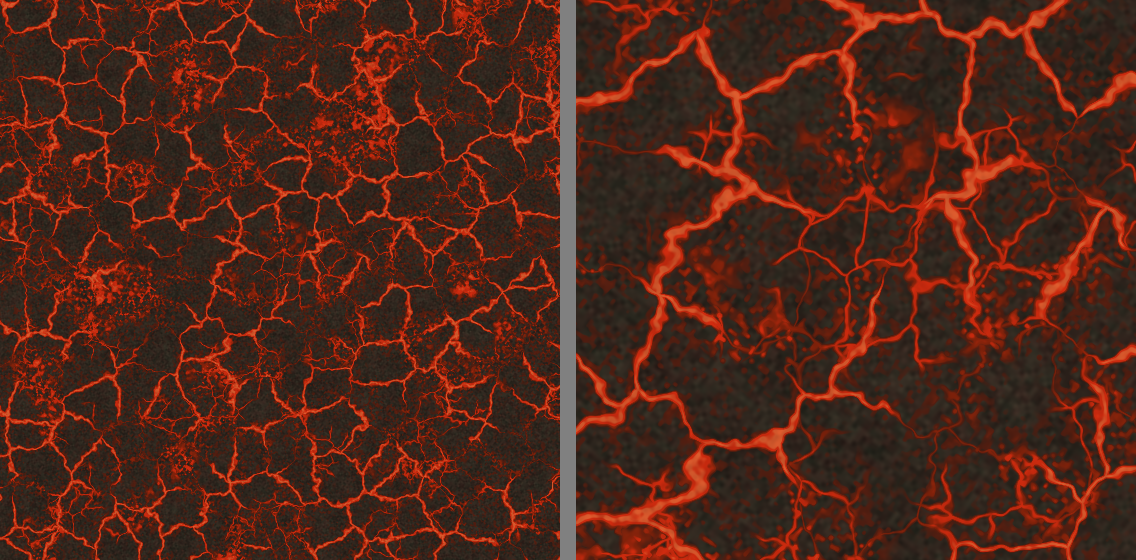
Left, the full canvas; right, a detail of the centre.
Reproduce this texture procedurally as a Shadertoy shader.

```glsl
#define CELLS 13.5         // large plates across the canvas
#define FINE_CELLS 24.0    // small plates across the canvas
#define CRACK_WIDTH 0.0054
#define FINE_WIDTH 0.0030
#define GRAIN 330.0        // rock grains across the canvas
#define HALO 0.011         // reach of the glow beside a crack
#define ROCK vec3(0.180, 0.146, 0.116)
#define EMBER vec3(0.31, 0.115, 0.065)
#define DULL_RED vec3(0.50, 0.13, 0.04)
#define LAVA vec3(0.77, 0.16, 0.055)
#define HOT_CORE vec3(0.82, 0.34, 0.17)

vec2 hash2(vec2 p) {
    vec3 q = fract(p.xyx * vec3(0.1031, 0.1030, 0.0973));
    q += dot(q, q.yzx + 33.33);
    return fract((q.xx + q.yz) * q.zy);
}

float noise(vec2 p) {
    vec2 i = floor(p), f = fract(p);
    f = f * f * (3.0 - 2.0 * f);
    vec2 e = vec2(1.0, 0.0);
    return mix(mix(hash2(i).x, hash2(i + e).x, f.x),
               mix(hash2(i + e.yx).x, hash2(i + e.xx).x, f.x), f.y);
}

vec2 noise2(vec2 p) {
    return vec2(noise(p), noise(p + 57.3)) - 0.5;
}

// Distance to the nearest border between cellular plates
float plateEdge(vec2 p) {
    vec2 cell = floor(p), f = fract(p);
    vec2 nearest = vec2(0.0), nearestCell = vec2(0.0);
    float best = 9.0;
    for (int y = -1; y <= 1; y++)
    for (int x = -1; x <= 1; x++) {
        vec2 g = vec2(x, y);
        vec2 r = g + 0.06 + 0.88 * hash2(cell + g) - f;
        float d = dot(r, r);
        if (d < best) { best = d; nearest = r; nearestCell = g; }
    }
    float edge = 9.0;
    for (int y = -2; y <= 2; y++)
    for (int x = -2; x <= 2; x++) {
        vec2 g = nearestCell + vec2(x, y);
        vec2 r = g + 0.06 + 0.88 * hash2(cell + g) - f;
        vec2 across = r - nearest;
        if (dot(across, across) > 1e-4)
            edge = min(edge, dot(0.5 * (nearest + r), normalize(across)));
    }
    return edge;
}

// Heat profile of a crack, hottest along its middle
float crackHeat(float d, float width, float pixel) {
    return 1.0 - smoothstep(0.1 * width - 0.4 * pixel, width + 0.4 * pixel, d);
}

vec3 heatColor(vec3 rock, float heat) {
    vec3 c = mix(rock, EMBER, smoothstep(0.04, 0.22, heat));
    c = mix(c, DULL_RED, smoothstep(0.22, 0.42, heat));
    c = mix(c, LAVA, smoothstep(0.42, 0.62, heat));
    return mix(c, HOT_CORE, smoothstep(0.74, 1.0, heat));
}

void mainImage(out vec4 fragColor, in vec2 fragCoord) {
    float pixel = 1.0 / iResolution.y;
    vec2 uv = fragCoord * pixel + 3.0;
    vec2 grainUv = mat2(0.8, 0.6, -0.6, 0.8) * uv * GRAIN;

    // Jagged paths for the cracks
    vec2 p = uv + 0.019 * noise2(uv * 27.0) + 0.010 * noise2(uv * 72.0)
                + 0.005 * noise2(uv * 170.0);

    // Broad cracks that thin out and fade in places
    float d = plateEdge(p * CELLS) / CELLS;
    float strength = smoothstep(0.22, 0.72, noise(uv * 18.0 + 4.7));
    float crack = crackHeat(d, CRACK_WIDTH * mix(0.35, 1.0, strength), pixel)
                * mix(0.4, 1.0, smoothstep(0.0, 0.6, strength));

    // Broken hairline cracks
    float fineD = plateEdge(p * FINE_CELLS + 17.0) / FINE_CELLS;
    float fineMask = smoothstep(0.50, 0.72, noise(uv * 19.0 + 31.0));
    float fine = crackHeat(fineD, FINE_WIDTH, pixel) * fineMask * 0.66;

    // Small crumbled molten patches
    float patchMask = smoothstep(0.60, 0.92, noise(uv * 12.0 + 11.0));
    float rubble = 0.6 * noise(p * 75.0 + 5.0) + 0.4 * noise(grainUv * 0.5);
    float clump = patchMask * smoothstep(0.46, 0.82, rubble) * 0.85;

    // Dim specks beside cracks and scattered over the stone
    float grain = noise(grainUv);
    float speck = smoothstep(0.34, 0.92, noise(grainUv * 0.87 + 80.0));
    float dust = noise(uv * 30.0 + 41.0);
    float halo = exp(-d / HALO) * 0.34 + exp(-fineD / HALO) * fineMask * 0.25;
    float glow = (halo * (0.4 + dust) + 0.32 * patchMask + 0.22 * dust) * speck;

    float heat = max(max(crack, fine), max(clump, glow));
    heat *= 0.82 + 0.3 * grain;

    // Grainy stone with faint cloudy tones, warm and cool by turns
    float tone = 0.70 + 0.42 * grain + 0.18 * noise(uv * 45.0 + 9.0);
    float warmth = noise(grainUv * 0.6 + 140.0) - 0.5;
    vec3 rock = ROCK * tone + vec3(0.03, -0.025, -0.012) * warmth;
    vec3 color = heatColor(rock, heat);
    color *= 0.93 + 0.14 * noise(grainUv + 23.0);

    fragColor = vec4(color, 1.0);
}
```
